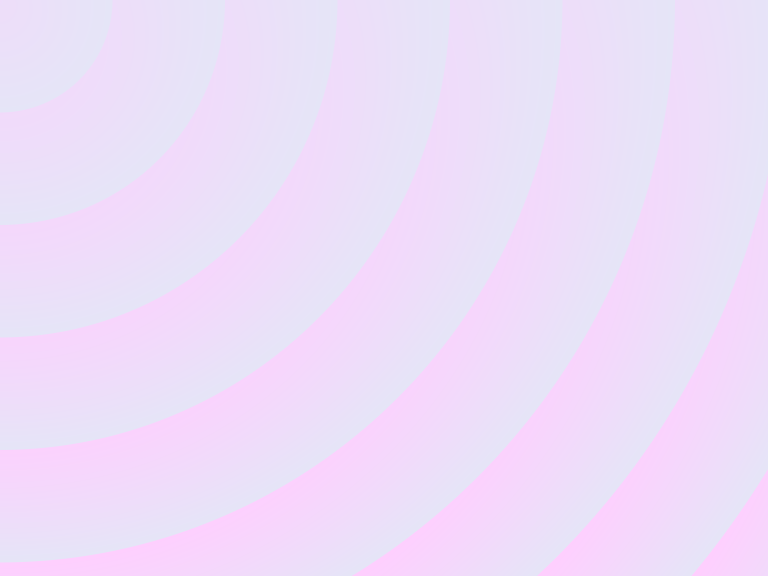
Give the GLSL for this background, as a WebGL 1 fragment shader.

```glsl
precision highp float;
// Soft concentric rings from the top left corner, pink fading to lavender.

uniform vec2 u_resolution;

const vec3 LAVENDER = vec3(0.898, 0.898, 0.969);
const vec3 PINK = vec3(1.0, 0.808, 0.998);
const float RING_WIDTH = 0.1953;   // in canvas heights
const float TOP_STRENGTH = 0.333;  // share of pink at the top edge
const float BOTTOM_STRENGTH = 1.0; // share of pink at the bottom edge

// Rises from 0 to 1 across each ring, then drops over one pixel width.
float smoothSaw(float phase, float pixel) {
  float f = fract(phase - 0.5 * pixel);
  return clamp(min(f + 0.5 * pixel, (1.0 - f) / pixel), 0.0, 1.0);
}

void main() {
  // Position in canvas heights, measured from the top left corner
  vec2 p = vec2(gl_FragCoord.x, u_resolution.y - gl_FragCoord.y) / u_resolution.y;

  // Vertical wash, stronger towards the bottom
  float strength = mix(TOP_STRENGTH, BOTTOM_STRENGTH, p.y);
  vec3 wash = mix(LAVENDER, PINK, strength);

  // Rings that fade outwards into lavender
  float pixel = 1.0 / (u_resolution.y * RING_WIDTH);
  float fade = smoothSaw(length(p) / RING_WIDTH, pixel);

  gl_FragColor = vec4(mix(wash, LAVENDER, fade), 1.0);
}
```
